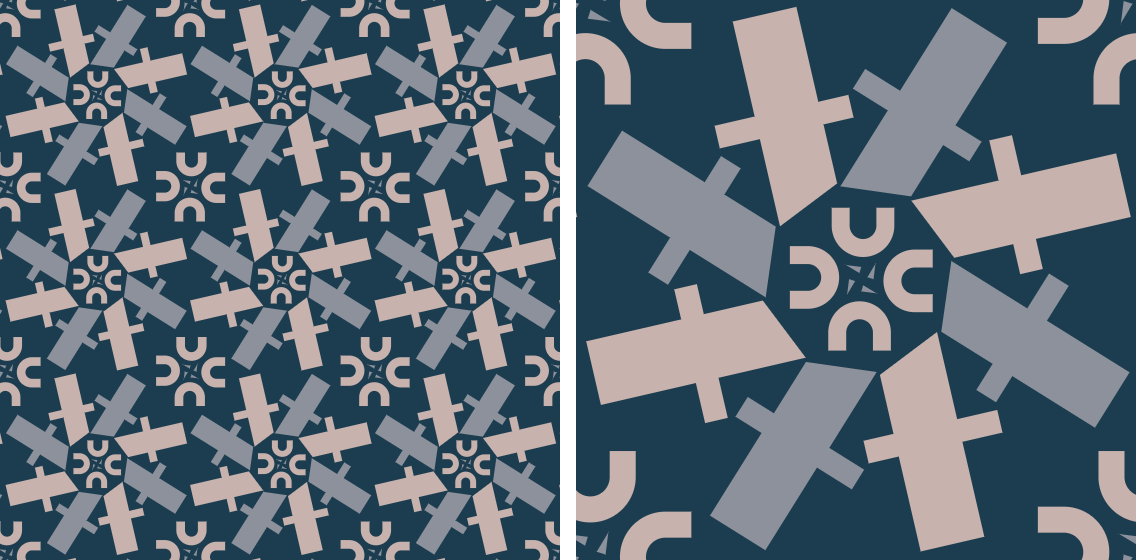
Left: the whole. Right: its middle third, enlarged.
Give the GLSL for this pattern, as a Shadertoy shader.

```glsl
// Layout: one tile spans TILE units
const float TILE = 100.0;
const float REPEATS = 3.035;
const vec2 CENTRE = vec2(0.5015, 0.5005);

// Blades of the big wheel
const int BLADES = 8;
const float TILT = -0.227;
const vec2 BLADE_MID = vec2(-5.77, 30.4);
const vec2 BLADE_HALF = vec2(5.9, 20.05);
const vec2 CUT_POINT = vec2(-5.77, 15.1);
const float CUT_ANGLE = 0.417;
const vec2 BAR_MID = vec2(-6.7, 30.75);
const vec2 BAR_HALF = vec2(12.4, 2.1);

// Rosette of four arches around a small pinwheel
const vec2 ARCH_MID = vec2(0.45, 14.0);
const float ARCH_RADIUS = 5.85;
const float ARCH_HALF_WIDTH = 2.35;
const float ARCH_LEG = 4.7;
const float SMALL_SCALE = 0.69;
const vec2 SMALL_SHIFT = vec2(0.5, 0.0);
const vec2 LARGE_SHIFT = vec2(1.1, 0.25);

const vec3 NAVY = vec3(0.11, 0.24, 0.31);
const vec3 ROSE = vec3(0.78, 0.70, 0.68);
const vec3 SLATE = vec3(0.55, 0.57, 0.61);

const float TAU = 6.2831853;

// Turns p so that the direction at clockwise angle a points up
vec2 turn(vec2 p, float a) {
    float c = cos(a), s = sin(a);
    return vec2(c * p.x - s * p.y, s * p.x + c * p.y);
}

float boxDistance(vec2 p, vec2 halfSize) {
    vec2 d = abs(p) - halfSize;
    return length(max(d, 0.0)) + min(max(d.x, d.y), 0.0);
}

// Signed distance to an edge, negative on the right of a to b
float edgeDistance(vec2 p, vec2 a, vec2 b) {
    vec2 along = normalize(b - a);
    return dot(p - a, vec2(-along.y, along.x));
}

float bladeDistance(vec2 p) {
    float cut = dot(p - CUT_POINT, vec2(sin(CUT_ANGLE), -cos(CUT_ANGLE)));
    float blade = max(boxDistance(p - BLADE_MID, BLADE_HALF), cut);
    return min(blade, boxDistance(p - BAR_MID, BAR_HALF));
}

float archDistance(vec2 p) {
    p -= ARCH_MID;
    float bend = length(vec2(p.x, min(p.y, 0.0)));
    return max(abs(bend - ARCH_RADIUS) - ARCH_HALF_WIDTH, p.y - ARCH_LEG);
}

float sliverDistance(vec2 p) {
    const vec2 tip = vec2(3.7, 4.0), heel = vec2(3.2, 0.0), inner = vec2(1.6, 0.5);
    return max(edgeDistance(p, tip, heel),
               max(edgeDistance(p, heel, inner), edgeDistance(p, inner, tip)));
}

// Position inside the repeating tile, centred on zero
vec2 tilePosition(vec2 p) {
    return (fract(p / TILE + 0.5) - 0.5) * TILE;
}

void paint(inout vec3 color, vec3 ink, float d, float pixel) {
    color = mix(color, ink, clamp(0.5 - d / pixel, 0.0, 1.0));
}

void paintRosette(inout vec3 color, vec2 p, float scale, float pixel) {
    p /= scale;
    float arches = 1e3, slivers = 1e3;
    for (int i = 0; i < 4; i++) {
        vec2 q = turn(p, TAU * float(i) / 4.0);
        arches = min(arches, archDistance(q));
        slivers = min(slivers, sliverDistance(q));
    }
    paint(color, ROSE, arches * scale, pixel);
    paint(color, SLATE, slivers * scale, pixel);
}

void mainImage(out vec4 fragColor, in vec2 fragCoord) {
    float unitsPerCanvas = TILE * REPEATS;
    float pixel = unitsPerCanvas / iResolution.y;
    vec2 canvas = (fragCoord - CENTRE * iResolution.xy) * pixel;
    vec3 color = NAVY;

    // Wheel of blades in alternating colours
    vec2 p = tilePosition(canvas);
    for (int i = 0; i < BLADES; i++) {
        vec2 q = turn(p, TILT + TAU * float(i) / float(BLADES));
        paint(color, i % 2 == 0 ? ROSE : SLATE, bladeDistance(q), pixel);
    }

    // Small rosette in the wheel, large one between the wheels
    paintRosette(color, p - SMALL_SHIFT, SMALL_SCALE, pixel);
    paintRosette(color, tilePosition(canvas - LARGE_SHIFT + 0.5 * TILE), 1.0, pixel);

    fragColor = vec4(color, 1.0);
}
```
